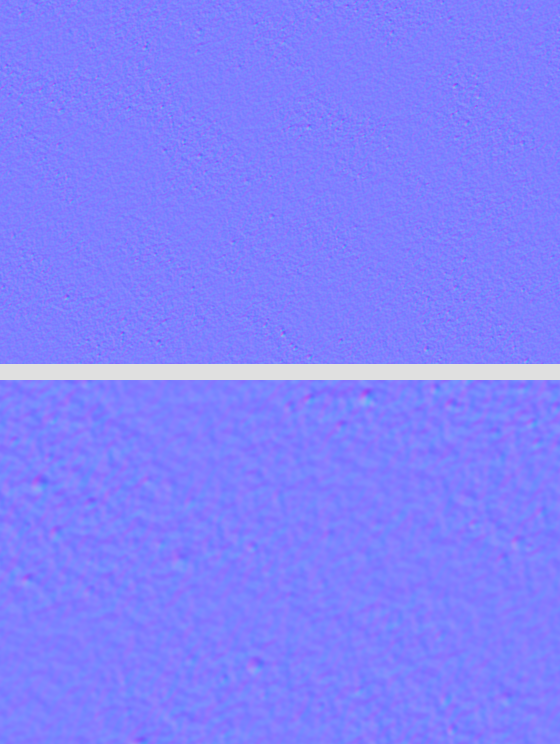
Top, the full canvas; bottom, a detail of the centre.
Write a WebGL 1 fragment shader that draws this texture map.

```glsl
precision highp float;
// Tangent-space normal map of fine rough plaster: a height field of slanted
// gradient-noise grain plus scattered small pits, both stronger in loose patches.
// The slope of that height is packed into red and green, facing into blue.

uniform vec2 u_resolution;

vec2 hash22(vec2 p) {
    vec3 a = fract(p.xyx * vec3(0.1031, 0.1030, 0.0973));
    a += dot(a, a.yzx + 33.33);
    return fract((a.xx + a.yz) * a.zy);
}

// Contribution of one lattice corner: unit gradient dotted with the offset
float corner(vec2 cell, vec2 offset) {
    float angle = 6.28319 * hash22(cell).x;
    return dot(vec2(cos(angle), sin(angle)), offset);
}

float gradientNoise(vec2 p) {
    vec2 i = floor(p), f = p - i;
    vec2 w = f * f * f * (f * (f * 6.0 - 15.0) + 10.0);
    vec2 x = vec2(1.0, 0.0), y = vec2(0.0, 1.0);
    return mix(mix(corner(i, f), corner(i + x, f - x), w.x),
               mix(corner(i + y, f - y), corner(i + 1.0, f - 1.0), w.x), w.y);
}

// At most one smooth dent per cell, kept clear of the cell borders
float pits(vec2 p, float radius, float share) {
    vec2 cell = floor(p);
    vec2 center = mix(vec2(radius), vec2(1.0 - radius), hash22(cell + 17.0));
    vec2 kind = hash22(cell + 71.0);
    vec2 d = (p - cell - center) / (radius * mix(0.65, 1.0, kind.y));
    float bowl = max(0.0, 1.0 - dot(d, d));
    return step(kind.x, share) * mix(0.4, 1.0, kind.y) * bowl * bowl * bowl;
}

// Wide areas of rougher surface, drifting down to the right
float roughPatches(vec2 p) {
    vec2 q = vec2(dot(p, vec2(0.9, -0.4)) * 3.0, dot(p, vec2(0.4, 0.9)) * 5.5);
    float n = gradientNoise(q + 5.3) + 0.8 * gradientNoise(q * 2.7 + 31.7);
    return smoothstep(-0.4, 0.5, n);
}

float surfaceHeight(vec2 p, float rough) {
    // Features are stretched along a steep axis rising to the right
    vec2 q = vec2(dot(p, vec2(0.669, 0.743)) / 1.32, dot(p, vec2(-0.743, 0.669)));

    // Three octaves, each turned to hide the lattice
    mat2 turn = mat2(0.8, 0.6, -0.6, 0.8) * 1.92;
    vec2 g = q * 42.0 + 9.1;
    float grain = 0.00066 * gradientNoise(g);
    g = turn * g + 3.7;
    grain += 0.00075 * gradientNoise(g);
    g = turn * g + 8.3;
    grain += 0.00050 * gradientNoise(g);

    float dents = 0.0019 * pits(q * 22.0 + 40.0, 0.20, 0.40)
                + 0.0009 * pits(turn * q * 21.0 + 90.0, 0.26, 0.45);
    return grain * mix(0.75, 1.25, rough) - dents * mix(0.1, 1.2, rough);
}

void main() {
    vec2 p = gl_FragCoord.xy / u_resolution.y;
    float rough = roughPatches(p);

    // Central differences of the height give the slope
    vec2 e = vec2(0.0010, 0.0);
    vec2 slope = vec2(
        surfaceHeight(p + e.xy, rough) - surfaceHeight(p - e.xy, rough),
        surfaceHeight(p + e.yx, rough) - surfaceHeight(p - e.yx, rough)) / (2.0 * e.x);

    vec3 normal = normalize(vec3(-slope, 1.0));
    gl_FragColor = vec4(0.5 + 0.5 * normal, 1.0);
}
```
